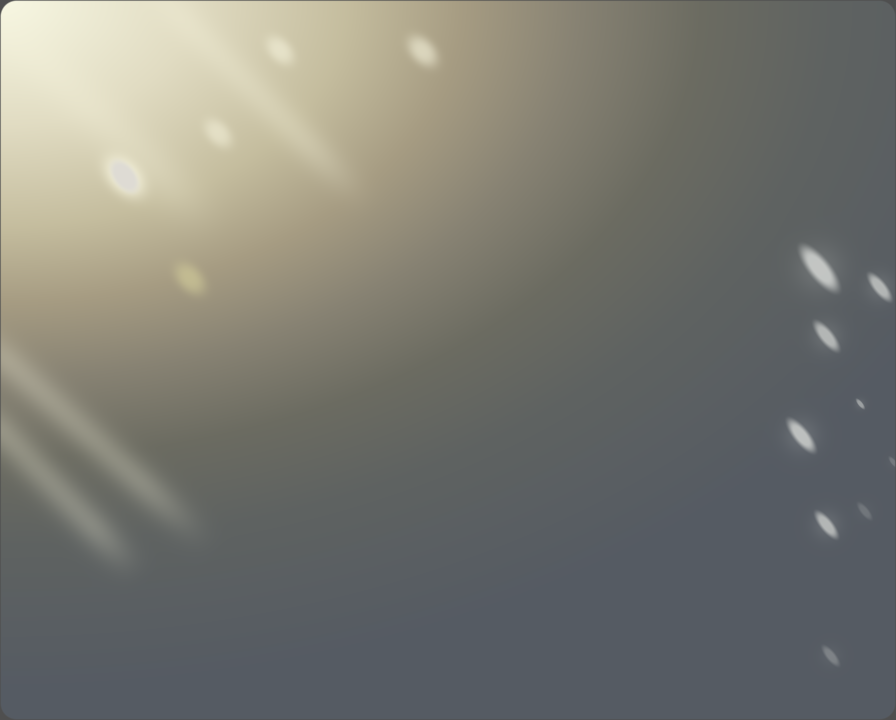
This background is drawn by a Shadertoy shader. Its source:

```glsl
// Warm light spilling from the upper left over a slate panel with rounded corners.
// An elliptical colour ramp forms the glow; soft capsule beams, blurred
// ellipses and small slanted glints are layered on it in loops.

const vec3 CREAM = vec3(0.96, 0.95, 0.86);
const vec3 SILVER = vec3(0.80, 0.81, 0.80);
const vec3 FRAME = vec3(0.31, 0.31, 0.31);

// Colour in rgb, normalised distance from the light in w
const vec4 RAMP[8] = vec4[8](
    vec4(0.97, 0.97, 0.89, 0.00), vec4(0.88, 0.86, 0.76, 0.25),
    vec4(0.77, 0.74, 0.62, 0.45), vec4(0.65, 0.61, 0.51, 0.60),
    vec4(0.53, 0.51, 0.45, 0.75), vec4(0.42, 0.42, 0.38, 0.91),
    vec4(0.37, 0.385, 0.38, 1.08), vec4(0.335, 0.357, 0.387, 1.36));

// Beams: start in xy, end in zw
const vec4 BEAMS[4] = vec4[4](
    vec4(0.000, 0.970, 0.310, 0.675), vec4(0.227, 1.000, 0.520, 0.707),
    vec4(-0.016, 0.522, 0.300, 0.235), vec4(-0.016, 0.420, 0.200, 0.195));

// Blurred lights and glints: centre in xy, half length in z, strength in w
const vec4 LIGHTS[5] = vec4[5](
    vec4(0.173, 0.755, 0.044, 0.95), vec4(0.389, 0.930, 0.030, 0.60),
    vec4(0.587, 0.929, 0.032, 0.62), vec4(0.303, 0.815, 0.030, 0.55),
    vec4(0.264, 0.613, 0.033, 0.55));
const vec4 GLINTS[9] = vec4[9](
    vec4(1.138, 0.627, 0.044, 0.90), vec4(1.222, 0.601, 0.027, 0.75),
    vec4(1.148, 0.533, 0.029, 0.75), vec4(1.195, 0.439, 0.010, 0.55),
    vec4(1.113, 0.395, 0.032, 0.85), vec4(1.148, 0.271, 0.026, 0.75),
    vec4(1.201, 0.290, 0.017, 0.20), vec4(1.154, 0.089, 0.020, 0.30),
    vec4(1.241, 0.358, 0.011, 0.22));

vec3 rampColor(float t) {
    vec3 color = RAMP[0].rgb;
    for (int i = 1; i < 8; i++) {
        float blend = clamp((t - RAMP[i - 1].w) / (RAMP[i].w - RAMP[i - 1].w), 0.0, 1.0);
        color = mix(color, RAMP[i].rgb, blend);
    }
    return color;
}

// Gaussian band along a segment, fading toward its far end
float beam(vec2 p, vec2 start, vec2 end, float width) {
    vec2 axis = end - start;
    float along = dot(p - start, axis) / dot(axis, axis);
    float across = length(p - start - axis * along) / width;
    float fade = smoothstep(-0.15, 0.1, along) * (1.0 - smoothstep(0.65, 1.02, along));
    return exp(-across * across) * fade;
}

// Radius in an ellipse slanting down to the right; 1 lies on its rim
float slantedRadius(vec2 p, float angle, vec2 halfSize) {
    vec2 axis = vec2(cos(angle), -sin(angle));
    vec2 q = vec2(dot(p, axis), dot(p, vec2(-axis.y, axis.x)));
    return length(q / halfSize);
}

float roundedBox(vec2 p, vec2 halfSize, float radius) {
    vec2 q = abs(p) - halfSize + radius;
    return length(max(q, 0.0)) + min(max(q.x, q.y), 0.0) - radius;
}

void mainImage(out vec4 fragColor, in vec2 fragCoord) {
    vec2 p = fragCoord / iResolution.y;
    vec2 size = vec2(iResolution.x / iResolution.y, 1.0);
    float pixel = 1.0 / iResolution.y;

    // Glow centred on the upper left corner
    vec2 fromLight = vec2(p.x, 1.0 - p.y);
    vec3 color = rampColor(length(fromLight / vec2(1.07, 0.70)));

    // Beams
    for (int i = 0; i < 4; i++) {
        float glow = beam(p, BEAMS[i].xy, BEAMS[i].zw, i == 0 ? 0.034 : 0.024);
        color = mix(color, CREAM, glow * (i < 2 ? 0.28 : 0.26));
    }

    // Blurred warm lights, the last one yellower
    for (int i = 0; i < 5; i++) {
        vec4 light = LIGHTS[i];
        float r = slantedRadius(p - light.xy, 0.82, light.z * vec2(1.0, 0.65));
        vec3 tint = i == 4 ? vec3(0.85, 0.83, 0.62) : CREAM;
        color = mix(color, tint, light.w * exp(-2.2 * r * r * r));
    }
    // Pale grey heart of the largest light
    float heart = slantedRadius(p - LIGHTS[0].xy, 0.92, vec2(0.031, 0.018));
    color = mix(color, vec3(0.87, 0.86, 0.83), 1.0 - smoothstep(0.55, 1.05, heart));

    // Glints with a crisp core and a faint halo
    for (int i = 0; i < 9; i++) {
        vec4 glint = GLINTS[i];
        float r = slantedRadius(p - glint.xy, 0.89, glint.z * vec2(1.0, 0.36));
        float halo = length(p - glint.xy) / glint.z;
        float core = 1.0 - smoothstep(0.45, 1.1, r);
        color = mix(color, SILVER, glint.w * 0.2 * exp(-1.8 * halo * halo));
        color = mix(color, SILVER, glint.w * core);
    }

    // Rounded panel edge
    float edge = roundedBox(p - 0.5 * size, 0.5 * size - 0.001, 0.022);
    color = mix(color, FRAME, smoothstep(-pixel, pixel, edge));
    fragColor = vec4(color, 1.0);
}
```
